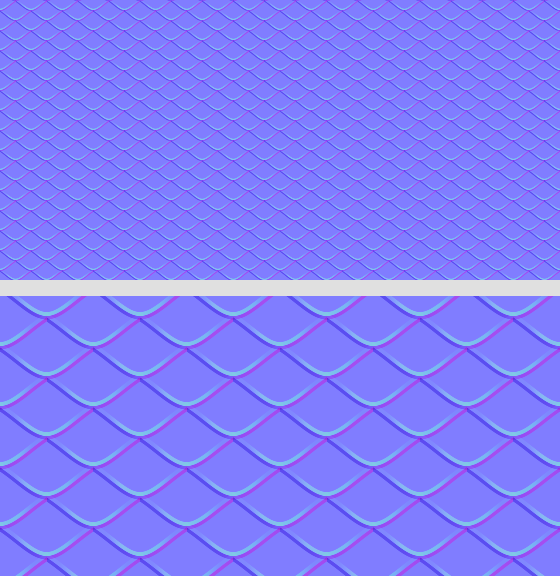
Top, the full canvas; bottom, a detail of the centre.
Reproduce this texture map procedurally as a WebGL 1 fragment shader.

```glsl
precision highp float;

uniform vec2 u_resolution;

#define COLUMNS 18.0
#define ROWS 28.0
#define EDGE_RISE 0.95
#define TIP_ROUNDNESS 0.42
#define SHOULDER 0.25
#define STEP_WIDTH 0.0041
#define LIP_WIDTH 0.0047
#define STEP_TILT 0.47
#define LIP_TILT 0.56
#define FLAT_COLOR vec3(0.5, 0.49, 0.5)

// Lower rim of a scale: x = height, y = slope; u runs from -1 to 1.
vec2 rimCurve(float u) {
  float root = sqrt(u * u + TIP_ROUNDNESS * TIP_ROUNDNESS);
  float span = sqrt(1.0 + TIP_ROUNDNESS * TIP_ROUNDNESS) - TIP_ROUNDNESS;
  vec2 bowl = vec2(root - TIP_ROUNDNESS, u / root) / span;
  float a = abs(u);
  vec2 wave = vec2(a * a * (3.0 - 2.0 * a), 6.0 * u * (1.0 - a));
  return EDGE_RISE * mix(bowl, wave, SHOULDER);
}

// Soft-edged band covering the interval from lo to hi.
float band(float d, float lo, float hi, float blur) {
  return smoothstep(lo - blur, lo + blur, d)
       * (1.0 - smoothstep(hi - blur, hi + blur, d));
}

// Tilt of the surface caused by the rims of one row of scales.
vec2 rowTilt(vec2 uv, float row, float aspect, float blur) {
  float shift = 0.5 * mod(row, 2.0);
  float u = 2.0 * fract(uv.x * COLUMNS + shift) - 1.0;
  vec2 rim = rimCurve(u);
  float slope = rim.y * 2.0 * COLUMNS / (ROWS * aspect);
  float stretch = inversesqrt(1.0 + slope * slope);
  float d = (uv.y - (row + rim.x) / ROWS) * stretch;
  vec2 outward = vec2(slope, -1.0) * stretch;

  // The step falls outward; the lip rises inside, strongest at the tip.
  float stepFade = mix(0.85, 1.0, smoothstep(0.1, 0.4, abs(u)));
  float stepMask = band(d, -STEP_WIDTH, 0.0, blur) * stepFade;
  float lipFade = mix(1.0, 0.2, smoothstep(0.35, 0.75, abs(u)));
  float lipMask = band(d, 0.0, LIP_WIDTH, blur) * lipFade;
  vec2 inward = vec2(-0.2 * outward.x, -outward.y);
  return outward * stepMask * STEP_TILT + inward * lipMask * LIP_TILT;
}

void main() {
  vec2 uv = gl_FragCoord.xy / u_resolution;
  float aspect = u_resolution.x / u_resolution.y;
  float blur = 0.45 / u_resolution.y;

  // Gather the rims of neighbouring rows.
  float baseRow = floor(uv.y * ROWS);
  vec2 tilt = vec2(0.0);
  for (int i = -2; i <= 1; i++) {
    tilt += rowTilt(uv, baseRow + float(i), aspect, blur);
  }
  tilt = clamp(tilt, -0.6, 0.6);

  // Encode the unit normal as a colour.
  float facing = sqrt(max(0.0, 1.0 - dot(tilt, tilt)));
  gl_FragColor = vec4(FLAT_COLOR + 0.5 * vec3(tilt, facing), 1.0);
}
```
